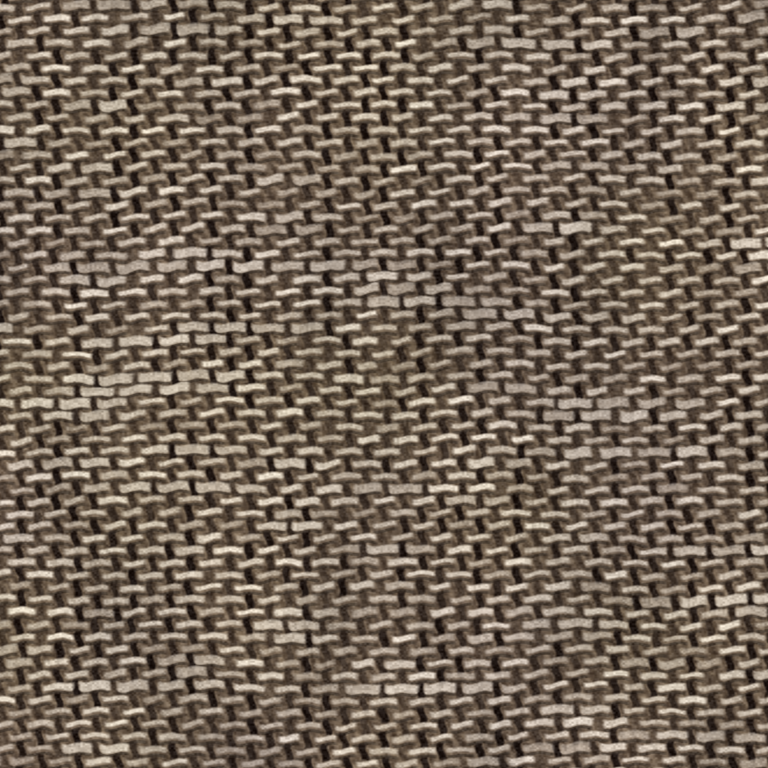
Write a WebGL 2 fragment shader that draws this texture.

```glsl
#version 300 es
precision highp float;
// Coarse tweed cloth: staggered ivory weft stitches over brown yarn with dark gaps.
uniform vec2 u_resolution;
out vec4 fragColor;

float hash(vec2 p) {
  return fract(sin(dot(p, vec2(127.1, 311.7))) * 43758.5453);
}

float noise(vec2 p) {
  vec2 i = floor(p), f = fract(p);
  f = f * f * (3.0 - 2.0 * f);
  return mix(mix(hash(i), hash(i + vec2(1, 0)), f.x),
             mix(hash(i + vec2(0, 1)), hash(i + vec2(1, 1)), f.x), f.y);
}

void main() {
  vec2 uv = gl_FragCoord.xy / u_resolution;

  // Hand-woven drift of the threads
  vec2 p = uv + 0.007 * (vec2(noise(uv * 9.0), noise(uv * 8.0 + 40.0)) - 0.5)
              + 0.003 * (vec2(noise(uv * 45.0 + 7.0), noise(uv * 38.0 + 90.0)) - 0.5);
  float y = p.y * 62.0;

  float gap = 0.0, body = 0.0, stitch = 0.0, shade = 0.0, slubs = 0.0;
  for (int k = -1; k <= 1; k++) {
    float row = floor(y) + float(k);
    float v = y - row - 0.5;
    float x = p.x * 20.0 + 0.5 * mod(row, 2.0) + 0.10 * (hash(vec2(row, 3.0)) - 0.5);
    float seed = hash(vec2(floor(x), row));
    float a = (fract(x) - 0.5) * 3.1;

    // Dark hole between stitches, deeper along some warp columns
    float column = 2.0 * round(x) - mod(row, 2.0);
    float depth = 0.25 + 0.95 * noise(vec2(column * 3.7, row * 0.13))
                + 0.5 * (hash(vec2(column, row + 17.0)) - 0.5);
    float g = (x - round(x)) * 3.1 + 0.12 * sin(v * 4.0 + seed);
    float hole = (1.0 - smoothstep(0.14, 0.42, abs(g)))
               * (1.0 - smoothstep(0.45, 0.85, abs(v + 0.08)));
    gap = max(gap, hole * clamp(depth, 0.0, 1.0));

    // Wavy stitch with a lit crest, a tan underside and occasional thick slubs
    float slub = smoothstep(0.62, 0.9, noise(vec2(p.x * 8.0, row * 0.83 + 5.0)));
    float bend = 0.10 * a * a - 0.08 + 0.13 * sin(a * 2.5 + seed * 1.5);
    float reach = 0.85 + 0.3 * seed + 0.25 * slub;
    float ends = 1.0 - smoothstep(reach - 0.25, reach + 0.2, abs(a));
    float crest = abs(v - bend - 0.08);
    float thick = 0.14 + 0.08 * hash(vec2(seed, row)) + 0.14 * slub;
    float lit = ends * (1.0 - smoothstep(thick - 0.1, thick + 0.16, crest));
    float glow = 0.48 + 0.42 * hash(vec2(row, seed * 9.0)) + 0.25 * (noise(vec2(p.x * 10.0, row)) - 0.4);
    stitch = max(stitch, lit * clamp(glow + 0.1 * slub, 0.0, 1.0));
    body = max(body, ends * (1.0 - smoothstep(0.2, 0.5, abs(v - bend + 0.16))));
    shade = max(shade, ends * (1.0 - smoothstep(0.04, 0.2, abs(v - bend + 0.42))));
    slubs = max(slubs, slub * lit);
  }

  // Twisted brown yarn with fine fibres
  float fibre = noise(uv * vec2(150.0, 260.0));
  float fuzz = noise(uv * vec2(330.0, 390.0) + 20.0);
  float ply = 0.5 + 0.5 * sin(p.x * 380.0 + y * 3.4 + 5.0 * noise(uv * 40.0));
  vec3 color = mix(vec3(0.27, 0.22, 0.18), vec3(0.52, 0.46, 0.39), 0.55 * fibre + 0.45 * ply);
  color = mix(color, vec3(0.51, 0.45, 0.39), 0.4 * body);
  color *= 1.0 - 0.32 * shade;

  // Gaps sink below, stitches lie on top
  color = mix(color, vec3(0.10, 0.07, 0.06), gap * 0.97);
  vec3 thread = mix(vec3(0.92, 0.90, 0.86), vec3(0.76, 0.73, 0.69), 0.7 * slubs);
  color = mix(color, thread, stitch * (0.85 + 0.15 * fuzz));

  // Broad warm and grey patches, then grain
  color *= mix(vec3(1.03, 1.01, 0.95), vec3(1.0, 0.97, 0.97), noise(uv * 6.0 + 11.0));
  color *= 0.93 + 0.14 * noise(uv * vec2(14.0, 5.0) + 60.0);
  color += 0.11 * (fuzz - 0.5);
  fragColor = vec4(clamp(color, 0.0, 1.0), 1.0);
}
```
